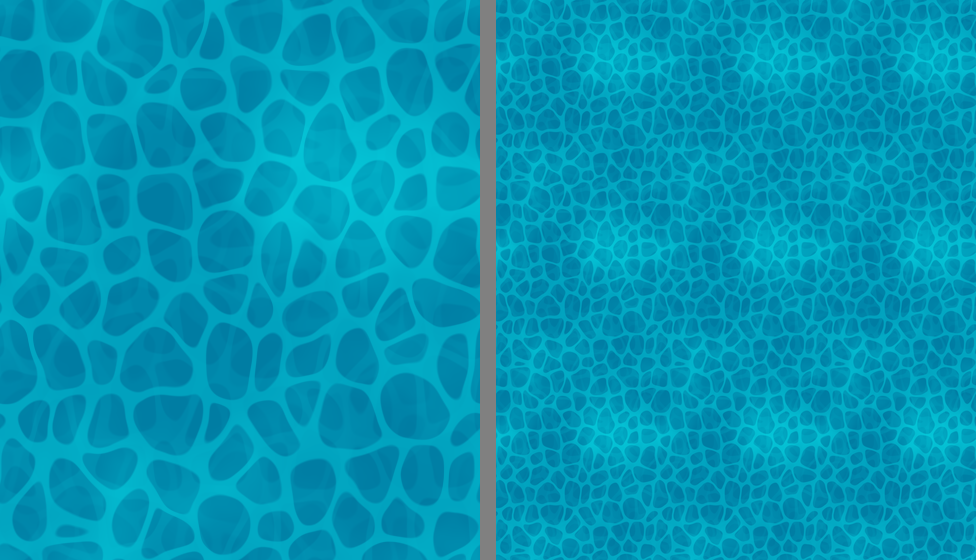
Left: one tile. Right: repeated 3 by 3.
Write a Shadertoy shader that draws this texture.

```glsl
#define CELLS vec2(10.0, 10.0)
#define JITTER 0.84
#define SIZE_SPREAD 0.36
#define ROUNDNESS 10.0
#define LINE_WIDTH 0.052
#define WARP 0.17
#define GHOST_STRENGTH 0.27
#define DEEP vec3(0.0, 0.490, 0.640)
#define SHALLOW vec3(0.0, 0.635, 0.745)
#define NET_DIM vec3(0.005, 0.640, 0.750)
#define NET_BRIGHT vec3(0.018, 0.775, 0.845)

float hash(vec2 p) {
    return fract(sin(dot(p, vec2(127.1, 311.7))) * 43758.5453);
}

// Value noise that wraps after a whole number of lattice steps
float noise(vec2 uv, vec2 period, float seed) {
    vec2 p = uv * period;
    vec2 i = floor(p), f = fract(p);
    f = f * f * (3.0 - 2.0 * f);
    vec2 lo = mod(i, period) + seed;
    vec2 hi = mod(i + 1.0, period) + seed;
    return mix(mix(hash(lo), hash(vec2(hi.x, lo.y)), f.x),
               mix(hash(vec2(lo.x, hi.y)), hash(hi), f.x), f.y);
}

float fbm(vec2 uv, vec2 period, float seed) {
    float sum = 0.0, amp = 0.5;
    for (int i = 0; i < 4; i++) {
        sum += amp * noise(uv, period, seed + float(i) * 17.0);
        period *= 2.0;
        amp *= 0.5;
    }
    return sum / 0.9375;
}

// Jittered cell centre in xy, size weight in z
vec3 site(vec2 cell, vec2 count, float seed) {
    vec2 id = mod(cell, count) + seed;
    vec2 jitter = vec2(hash(id), hash(id + 41.3)) - 0.5;
    return vec3(cell + 0.5 + JITTER * jitter, SIZE_SPREAD * hash(id + 83.7));
}

// Rounded distance to the borders of weighted Voronoi cells
float borderDistance(vec2 p, vec2 count, float seed) {
    vec2 base = floor(p), nearest = vec2(0.0);
    float best = 1e3;
    for (int y = -2; y <= 2; y++)
    for (int x = -2; x <= 2; x++) {
        vec3 s = site(base + vec2(x, y), count, seed);
        vec2 r = s.xy - p;
        float power = dot(r, r) - s.z;
        if (power < best) {
            best = power;
            nearest = r;
        }
    }
    float sum = 1e-6;
    for (int y = -2; y <= 2; y++)
    for (int x = -2; x <= 2; x++) {
        vec3 s = site(base + vec2(x, y), count, seed);
        vec2 r = s.xy - p;
        float gap = length(r - nearest);
        if (gap > 0.01) {
            float edge = (dot(r, r) - s.z - best) / (2.0 * gap);
            sum += exp(-ROUNDNESS * edge);
        }
    }
    return -log(sum) / ROUNDNESS;
}

// Caustic net: 1 on the lines, 0 inside the cells
float net(vec2 uv, vec2 count, float seed, float width, float blur) {
    vec2 bend = vec2(noise(uv, count * 2.0, seed + 5.0),
                     noise(uv, count * 2.0, seed + 9.0)) - 0.5;
    vec2 sway = vec2(noise(uv, count, seed + 23.0),
                     noise(uv, count, seed + 31.0)) - 0.5;
    float d = borderDistance(uv * count + WARP * (bend + 2.0 * sway), count, seed);
    width *= 0.7 + 0.6 * noise(uv, count, seed + 57.0);
    return 1.0 - smoothstep(width - blur, width + blur, d);
}

void mainImage(out vec4 fragColor, in vec2 fragCoord) {
    vec2 uv = fragCoord / iResolution.xy;
    float blur = max(CELLS.x / iResolution.x, 0.02);

    // Broad patches of light and fine watery mottling
    float light = smoothstep(0.24, 0.80, fbm(uv, vec2(3.0), 3.0));
    float mottle = fbm(uv, vec2(9.0, 11.0), 71.0) - 0.5;

    // Main net over two fainter, deeper ones
    float top = net(uv, CELLS, 11.0, LINE_WIDTH, blur);
    float middle = net(uv, CELLS + vec2(0.0, -1.0), 137.0, LINE_WIDTH * 1.3, blur);
    float bottom = net(uv, CELLS + vec2(1.0, 0.0), 219.0, LINE_WIDTH * 1.1, blur * 1.6);

    vec3 netColor = mix(NET_DIM, NET_BRIGHT, light);
    vec3 color = mix(DEEP, SHALLOW, clamp(light + 0.35 * mottle, 0.0, 1.0));
    color = mix(color, netColor, GHOST_STRENGTH * 0.5 * bottom);
    color = mix(color, netColor, GHOST_STRENGTH * middle);
    color = mix(color, netColor, top * (0.94 + 0.06 * middle));

    fragColor = vec4(color, 1.0);
}
```
